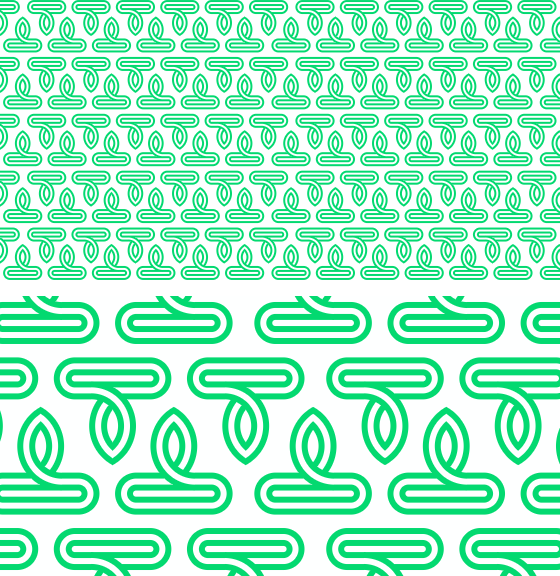
Top, the full canvas; bottom, a detail of the centre.
Give the GLSL for this pattern, as a WebGL 1 fragment shader.

```glsl
precision highp float;

uniform vec2 u_resolution;

// Twin parallel lines around the centre of a ribbon, negative inside a line
float twinLines(float d) {
  return abs(abs(d) - 4.1) - 2.05;
}

// Ribbon rolled into a flat capsule whose tail curls down into a leaf, y down
float motif(vec2 p) {
  float right = length(p - vec2(-14.5, 32.6));
  float left = length(p - vec2(14.5, 32.6));

  // Lower half of the leaf: two arcs meeting in a point
  if (p.y > 32.6) return twinLines(max(right, left) - 24.4);

  // Capsule, covered where the tail crosses it
  float d = 1000.0;
  if (p.x < -14.5 || right > 28.5) {
    vec2 toAxis = vec2(max(abs(p.x) - 25.9, 0.0), p.y);
    d = twinLines(length(toAxis) - 8.25);
  }

  // Tail sweeping from the capsule into the right side of the leaf
  if (p.x > -14.5) d = min(d, twinLines(right - 24.4));

  // Left side of the leaf, tucked under the tail
  if (right < 20.3) d = min(d, twinLines(left - 24.4));
  return d;
}

// Offset from the nearest motif centre: groups of six with a wider gap between
float columnOffset(float x, float firstCentre) {
  float along = mod(x - firstCentre + 45.65, 552.0);
  float column = min(floor(along / 91.3), 5.0);
  return along - column * 91.3 - 45.65;
}

void main() {
  // Canvas is 576 units tall, measured from the top
  float pixel = 576.0 / u_resolution.y;
  vec2 pos = vec2(gl_FragCoord.x, u_resolution.y - gl_FragCoord.y) * pixel;
  float rowY = mod(pos.y + 4.0, 117.0) - 4.0;

  // Hanging motifs interlock with the same motif turned half around
  float hanging = motif(vec2(columnOffset(pos.x, 96.0), rowY - 14.5));
  float standing = motif(vec2(-columnOffset(pos.x, 46.7), 93.5 - rowY));
  float d = min(hanging, standing);

  float ink = clamp(0.5 - d / pixel, 0.0, 1.0);
  vec3 color = mix(vec3(0.995, 1.0, 1.0), vec3(0.01, 0.85, 0.44), ink);
  gl_FragColor = vec4(color, 1.0);
}
```
